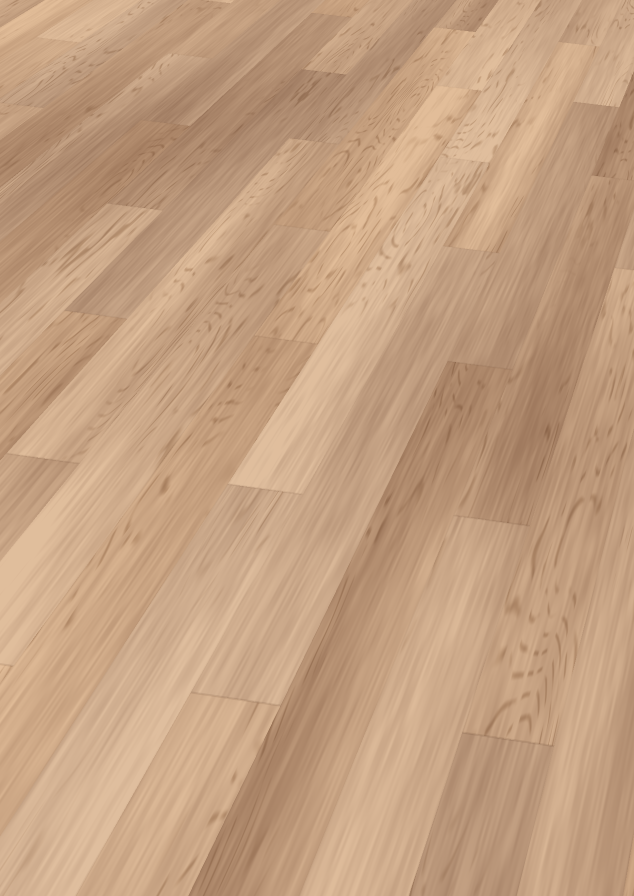
Give the GLSL for this texture, as a Shadertoy shader.

```glsl
// A pale wooden plank floor seen in perspective, planks running to the upper right.
// Each point is projected to floor coordinates, split into rows of planks staggered
// by a third of their length, then given tone, streaks, grain flecks and seams.

const vec3 DARK_WOOD  = vec3(0.635, 0.487, 0.378);
const vec3 LIGHT_WOOD = vec3(0.870, 0.732, 0.598);
const vec3 FLECK_TINT = vec3(0.82, 0.76, 0.70);
const vec3 SEAM_TINT  = vec3(0.74, 0.69, 0.65);
const float ROW_WIDTH = 0.073;     // angular width of one plank row
const float PLANK_LENGTH = 7.1;    // in plank widths
const float DEPTH_SCALE = 12.9;    // plank widths per unit of inverse depth
const float SEAM_HALF = 0.005;     // in plank widths

float hash(vec2 p) {
    vec3 q = fract(p.xyx * 0.1031);
    q += dot(q, q.yzx + 33.33);
    return fract((q.x + q.y) * q.z);
}

float noise(vec2 p) {
    vec2 i = floor(p), f = fract(p);
    f = f * f * (3.0 - 2.0 * f);
    return mix(mix(hash(i), hash(i + vec2(1, 0)), f.x),
               mix(hash(i + vec2(0, 1)), hash(i + vec2(1, 1)), f.x), f.y);
}

// Soft elliptical patch of light or shade, sheared by a slope
float softPatch(vec2 p, vec2 centre, vec2 size, float slope) {
    vec2 d = p - centre;
    d.y += slope * d.x;
    d /= size;
    return exp(-dot(d, d));
}

// Distance to a seam turned into coverage, thinned when narrower than a pixel
float seam(float dist, float halfWidth, float pixel) {
    float strength = min(1.0, 2.0 * halfWidth / pixel);
    return strength * (1.0 - smoothstep(halfWidth, halfWidth + pixel, dist));
}

// Lengthwise streaks, fading out where they become finer than a pixel
float streaks(vec2 p, vec2 frequency, float pixel) {
    float visible = 1.0 - smoothstep(0.45, 1.3, pixel * frequency.x);
    return (noise(p * frequency) - 0.5) * visible;
}

// Thin broken growth lines arching along the plank, gathered in patches
float growthFlecks(vec2 p, float pixel) {
    float rings = noise(p * vec2(2.0, 0.40)) * 9.0 + noise(p * vec2(9.0, 1.6)) * 0.7;
    float ridge = abs(fract(rings) - 0.5) * 2.0;
    float line = smoothstep(0.55, 1.0, ridge);
    float broken = smoothstep(0.38, 0.72, noise(p * vec2(22.0, 3.2) + 31.0));
    float patches = smoothstep(0.36, 0.70, noise(p * vec2(1.8, 0.28) + 57.0));
    return line * broken * patches * (1.0 - 0.5 * smoothstep(0.03, 0.09, pixel));
}

// Room light: broad shade and glow over the canvas
float roomLight(vec2 p) {
    float shade = 0.32 * softPatch(p, vec2(0.19, 0.15), vec2(0.32, 0.07), 0.3)
                + 0.28 * softPatch(p, vec2(0.57, 0.47), vec2(0.16, 0.14), 0.0)
                + 0.24 * softPatch(p, vec2(0.30, 0.34), vec2(0.09, 0.09), 0.8)
                + 0.22 * softPatch(p, vec2(0.09, 0.45), vec2(0.10, 0.07), 0.8);
    float glow = 0.24 * softPatch(p, vec2(0.02, 0.80), vec2(0.32, 0.26), 0.0)
               + 0.22 * softPatch(p, vec2(0.00, 0.02), vec2(0.40, 0.08), 0.0)
               + 0.20 * softPatch(p, vec2(0.44, 0.25), vec2(0.20, 0.09), 0.9)
               + 0.14 * softPatch(p, vec2(0.55, 0.70), vec2(0.12, 0.16), 0.0);
    return glow - shade;
}

// Screen point (x right, y down, in canvas heights) to floor: row, length, depth
vec3 projectFloor(vec2 p) {
    float depth = p.y + 0.655 - 0.0925 * p.x;
    float row = ((0.969 - p.x) / depth - 0.318) / ROW_WIDTH;
    float along = DEPTH_SCALE * ((1.258 + 0.05 * p.x) / depth - 0.901);
    return vec3(row, along, depth);
}

vec3 floorColour(vec2 p, float pixelSize) {
    vec3 ground = projectFloor(p);
    float pixelAcross = pixelSize / (ROW_WIDTH * ground.z);
    float pixelAlong = pixelSize * DEPTH_SCALE * 1.28 / (ground.z * ground.z);

    // Plank cell and position within it
    float row = ceil(ground.x);
    float across = row - ground.x;
    float lengthwise = ground.y / PLANK_LENGTH - row / 3.0;
    float index = floor(lengthwise);
    float part = lengthwise - index;
    float seed = hash(vec2(row + 40.0, index + 17.0));
    float seed2 = hash(vec2(index + 71.0, row + 93.0));
    vec2 wood = vec2(across, part * PLANK_LENGTH) + vec2(seed, seed2) * 90.0;

    // Tone: plank, board strips inside it, slow change along it, and room light
    float tone = 0.57 + 0.48 * (seed - 0.5) + roomLight(p);
    tone += 0.50 * (noise(wood * vec2(1.8, 0.09)) - 0.5);
    tone += 0.40 * (seed2 - 0.5) * (part - 0.5);
    tone += 0.22 * (noise(wood * vec2(1.0, 0.25) + 11.0) - 0.5);

    // Fine grain
    tone += 0.10 * streaks(wood, vec2(9.0, 0.5), pixelAcross);
    tone += 0.20 * streaks(wood + 23.0, vec2(21.0, 1.3), pixelAcross);
    tone += 0.28 * streaks(wood + 47.0, vec2(38.0, 2.4), pixelAcross);
    vec3 colour = mix(DARK_WOOD, LIGHT_WOOD, clamp(tone, -0.05, 1.05));
    colour += (seed2 - 0.5) * vec3(0.012, -0.004, -0.022);
    colour *= mix(vec3(1), FLECK_TINT, 0.75 * growthFlecks(wood, pixelAcross));

    // Barely visible long seams and thin end joints
    float side = seam(min(across, 1.0 - across), SEAM_HALF, pixelAcross);
    float end = seam(min(part, 1.0 - part) * PLANK_LENGTH, SEAM_HALF, pixelAlong);
    return colour * mix(vec3(1), SEAM_TINT, max(0.10 * side, 0.30 * end));
}

void mainImage(out vec4 fragColor, in vec2 fragCoord) {
    float pixelSize = 1.0 / iResolution.y;
    vec3 sum = vec3(0);
    for (int i = 0; i < 4; i++) {       // 2 by 2 samples per pixel
        vec2 shift = vec2(i & 1, i >> 1) * 0.5 - 0.25;
        vec2 uv = (fragCoord + shift) * pixelSize;
        sum += floorColour(vec2(uv.x, 1.0 - uv.y), pixelSize);
    }
    fragColor = vec4(sum / 4.0, 1.0);
}
```
